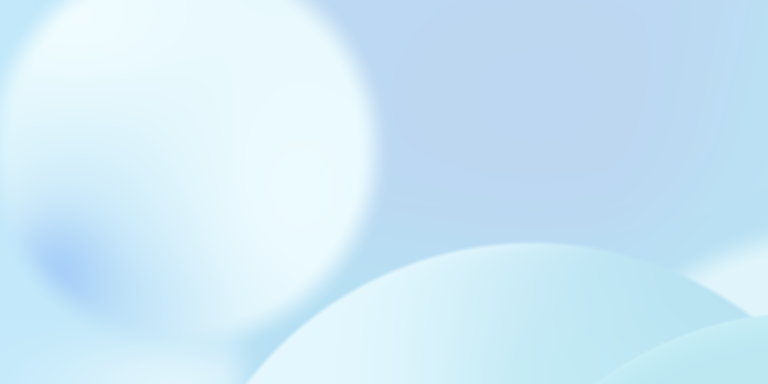
Write a Shadertoy shader that draws this background.

```glsl
// Soft radial weight: 1 at the centre, fading with distance
float glow(vec2 p, vec2 center, vec2 size) {
    vec2 d = (p - center) / size;
    return exp(-dot(d, d));
}

// Signed distance to a circle, negative inside
float circle(vec2 p, vec2 center, float radius) {
    return length(p - center) - radius;
}

// Coverage of a shape whose edge is blurred over the given width
float cover(float dist, float blur) {
    return 1.0 - smoothstep(-blur, blur, dist);
}

vec3 backdrop(vec2 p) {
    vec3 color = mix(vec3(0.72, 0.88, 0.955), vec3(0.74, 0.85, 0.95), smoothstep(0.2, 0.65, p.y));
    color = mix(color, vec3(0.74, 0.84, 0.945), glow(p, vec2(1.4, 0.75), vec2(0.45, 0.35)));
    color = mix(color, vec3(0.73, 0.89, 0.955), 0.8 * smoothstep(1.55, 2.05, p.x + 0.25 * (0.5 - p.y)));
    color = mix(color, vec3(0.76, 0.91, 0.98), 1.0 - smoothstep(0.0, 0.75, p.x));
    // Pale pool along the lower left
    float pool = glow(p, vec2(0.46, 0.0), vec2(0.34, 0.13)) * (1.0 - smoothstep(0.57, 0.69, p.x));
    return mix(color, vec3(0.90, 0.97, 0.995), 0.85 * pool);
}

vec3 sphereColor(vec2 p) {
    vec3 color = vec3(0.91, 0.975, 0.992);
    color = mix(color, vec3(0.82, 0.935, 0.98), 0.75 * glow(p, vec2(0.2, 0.5), vec2(0.34, 0.24)));
    color = mix(color, vec3(0.75, 0.89, 0.97), 0.95 * glow(p, vec2(0.26, 0.2), vec2(0.34, 0.25)));
    color = mix(color, vec3(0.64, 0.80, 0.97), 0.85 * glow(p, vec2(0.15, 0.29), vec2(0.14, 0.15)));
    color = mix(color, vec3(0.94, 0.99, 1.0), glow(p, vec2(0.2, 0.96), vec2(0.24, 0.16)));
    return mix(color, vec3(0.93, 0.985, 1.0), 0.9 * glow(p, vec2(0.77, 0.5), vec2(0.24, 0.3)));
}

void mainImage(out vec4 fragColor, in vec2 fragCoord) {
    vec2 p = fragCoord / iResolution.y;
    p.x += 1.0 - 0.5 * iResolution.x / iResolution.y;
    vec3 color = backdrop(p);

    // Large blurred sphere
    float sphere = circle(p, vec2(0.482, 0.61), 0.495);
    color = mix(color, sphereColor(p), cover(sphere, 0.045));

    // Pale disc behind the right edge
    float paleDisc = circle(p, vec2(2.224, -0.46), 0.86);
    color = mix(color, vec3(0.88, 0.96, 0.985), cover(paleDisc, 0.05));

    // Wide disc, bright on the left with a thin lit rim
    float wideDisc = circle(p, vec2(1.388, -0.576), 0.943);
    vec3 wideColor = mix(vec3(0.89, 0.97, 0.995), vec3(0.73, 0.89, 0.95), smoothstep(0.8, 1.8, p.x));
    wideColor = mix(wideColor, vec3(0.75, 0.92, 0.955), 0.7 * glow(p, vec2(1.55, 0.0), vec2(0.3, 0.2)));
    float rim = exp(wideDisc / 0.025) * (1.0 - smoothstep(1.25, 1.65, p.x));
    wideColor = mix(wideColor, vec3(0.90, 0.97, 0.995), 0.6 * min(rim, 1.0));
    color = mix(color, wideColor, cover(wideDisc, 0.008));

    // Small disc in the lower right corner
    float cornerDisc = circle(p, vec2(2.112, -0.75), 0.9375);
    vec3 cornerColor = mix(vec3(0.74, 0.91, 0.95), vec3(0.79, 0.935, 0.97), min(exp(cornerDisc / 0.03), 1.0));
    color = mix(color, cornerColor, cover(cornerDisc, 0.006));

    fragColor = vec4(color, 1.0);
}
```
